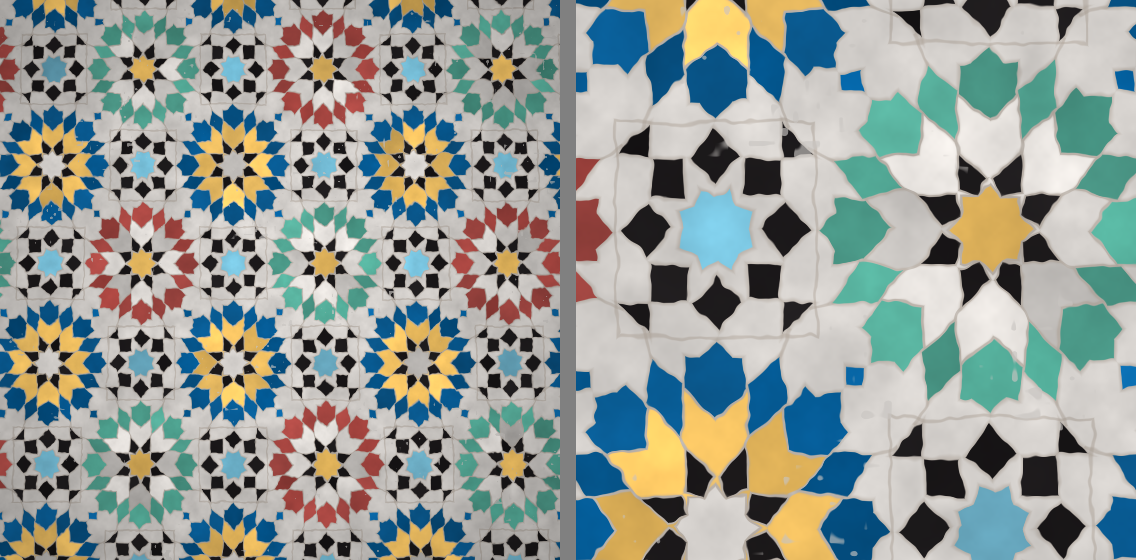
Left, the full canvas; right, a detail of the centre.
This pattern is drawn by a WebGL 2 fragment shader. Its source:

```glsl
#version 300 es
precision highp float;

uniform vec2 u_resolution;
out vec4 fragColor;

const float SECTOR = 0.78539816;
const vec3 WHITE = vec3(0.815, 0.80, 0.785);
const vec3 GROUT = vec3(0.66, 0.62, 0.58);
const vec3 BLACK = vec3(0.10, 0.09, 0.095);
const vec3 BLUE = vec3(0.02, 0.33, 0.54);
const vec3 TEAL = vec3(0.31, 0.63, 0.56);
const vec3 RED = vec3(0.64, 0.27, 0.25);
const vec3 YELLOW = vec3(0.94, 0.75, 0.38);
const vec3 SKY = vec3(0.45, 0.73, 0.83);

float hash(vec2 p) {
    return fract(sin(dot(p, vec2(127.1, 311.7))) * 43758.5453);
}

float noise(vec2 p) {
    vec2 i = floor(p), f = fract(p);
    f = f * f * (3.0 - 2.0 * f);
    return mix(mix(hash(i), hash(i + vec2(1, 0)), f.x),
               mix(hash(i + vec2(0, 1)), hash(i + vec2(1, 1)), f.x), f.y);
}

float fbm(vec2 p) {
    float sum = 0.0, gain = 0.5;
    for (int i = 0; i < 4; i++) {
        sum += gain * noise(p);
        p = p * 2.1 + 7.3;
        gain *= 0.5;
    }
    return sum;
}

// Nearest point of one colour of the checkerboard lattice
vec2 nearestSite(vec2 p, float parity) {
    vec2 k = vec2(p.x + p.y, p.x - p.y);
    k = 2.0 * floor((k - parity) * 0.5 + 0.5) + parity;
    return 0.5 * vec2(k.x + k.y, k.x - k.y);
}

// Eightfold symmetry: x along the sector axis, y across it, z the sector number
vec3 foldEight(vec2 p, float turn) {
    float a = atan(p.y, p.x + 1e-5) / SECTOR - turn;
    float id = floor(a + 0.5);
    a = (a - id) * SECTOR;
    return vec3(length(p) * vec2(cos(a), abs(sin(a))), mod(id, 8.0));
}

float diamond(vec2 p, vec2 halfSize) {
    return (dot(abs(p), 1.0 / halfSize) - 1.0) * halfSize.x * halfSize.y / length(halfSize);
}

float eightStar(vec2 q, float tip) {
    return (q.x + q.y - tip) * 0.7071;
}

float petalPoint(vec2 q) {
    return dot(q - vec2(0.37, 0.0), vec2(-0.777, 0.629));
}

float petal(vec2 q) {
    float body = max(max(q.y - 0.105, petalPoint(q)), q.x - 0.565);
    return min(body, diamond(q - vec2(0.56, 0.0), vec2(0.065)));
}

vec3 glaze(vec3 tint, vec2 site, float part) {
    float h = hash(site * 3.7 + part * 1.31);
    return tint * (0.86 + 0.26 * h) + 0.035 * (hash(site + part * 2.9) - 0.4);
}

// One tile with a soft grout rim
vec3 layTile(vec3 base, vec3 tint, float d, float aa) {
    base = mix(base, GROUT, 0.55 * (1.0 - smoothstep(0.0, 0.014 + aa, d)));
    return mix(base, tint, 1.0 - smoothstep(-aa, aa, d));
}

vec3 seam(vec3 base, float d, float aa) {
    return mix(base, GROUT, 0.5 * (1.0 - smoothstep(0.002, 0.006 + aa, abs(d))));
}

vec3 rosette(vec3 col, vec2 p, vec2 site, float aa) {
    bool isBlue = mod(site.x, 2.0) < 0.5;
    float alternate = mod((site.x - 1.0 + site.y) * 0.5, 2.0);
    vec3 tint = isBlue ? BLUE : (alternate < 0.5 ? TEAL : RED);
    vec3 q = foldEight(p, 0.0), s = foldEight(p, 0.5);

    float rhomb = diamond(s.xy - vec2(0.478, 0.0), vec2(0.137, 0.075));
    float dart = diamond(s.xy - vec2(0.165, 0.0), vec2(s.x < 0.165 ? 0.045 : 0.115, 0.054));
    float star = eightStar(q.xy, 0.148);
    float arm = max(max(0.008 - rhomb, 0.007 - dart), max(0.009 - petalPoint(q.xy), q.x - 0.45));
    arm = max(arm, max(0.008 - star, 0.005 - s.y));

    col = seam(col, max(s.y, abs(s.x - 0.66) - 0.05), aa);
    col = layTile(col, glaze(isBlue ? YELLOW : WHITE * 1.02, site, q.z + 20.0), arm, aa);
    col = layTile(col, glaze(tint, site, s.z + 10.0), rhomb, aa);
    col = layTile(col, glaze(tint, site, q.z), petal(q.xy), aa);
    col = layTile(col, glaze(BLACK, site, s.z + 30.0), dart, aa);
    return layTile(col, glaze(isBlue ? WHITE : YELLOW, site, 40.0), star, aa);
}

vec3 smallStar(vec3 col, vec2 p, vec2 site, float aa) {
    vec3 q = foldEight(p, 0.0), s = foldEight(p, 0.5);
    vec2 a = abs(p);
    float corner = max(max(0.25 - a.x, 0.25 - a.y), (a.x + a.y - 0.605) * 0.7071);
    col = seam(col, max(a.x, a.y) - 0.365, aa);
    col = layTile(col, glaze(BLACK, site, dot(sign(p), vec2(1, 2))), corner, aa);
    col = layTile(col, glaze(BLACK, site, q.z + 10.0), diamond(q.xy - vec2(0.249, 0.0), vec2(0.089)), aa);
    return layTile(col, glaze(SKY, site, 20.0), eightStar(s.xy, 0.148), aa);
}

void main() {
    vec2 uv = gl_FragCoord.xy / u_resolution;

    // Lattice coordinates with a slight lean of the wall
    float row = (0.530 - uv.y) / 0.1764;
    row -= 0.0092 * row * row;
    vec2 p = vec2((uv.x - 0.4167) / (0.1633 + 0.0015 * row), row);
    float aa = 0.8 * fwidth(p.y);

    // Hand-cut edges
    vec2 cut = p + 0.022 * (vec2(noise(p * 9.0), noise(p * 9.0 + 31.0)) - 0.5);
    cut += 0.012 * (vec2(noise(p * 32.0), noise(p * 32.0 + 17.0)) - 0.5);

    vec3 col = WHITE * (0.94 + 0.12 * fbm(p * 3.0));
    vec2 starSite = nearestSite(cut, 0.0), roseSite = nearestSite(cut, 1.0);
    col = smallStar(col, cut - starSite, starSite, aa);
    col = rosette(col, cut - roseSite, roseSite, aa);

    // Little blue squares where four cells meet
    vec2 meet = abs(fract(cut) - 0.5);
    col = layTile(col, glaze(BLUE * 1.15, floor(cut), 5.0), max(meet.x, meet.y) - 0.033, aa);

    // Mottling, chips and darkened corners
    col *= 0.90 + 0.19 * fbm(p * 7.0 + 5.0);
    float chip = smoothstep(0.83, 0.89, noise(p * 24.0 + 3.0) * (0.62 + 0.42 * noise(p * 3.5)));
    col = mix(col, WHITE * 0.93, 0.65 * chip);
    vec2 c = uv - 0.5;
    col *= 1.04 - 0.52 * dot(c, c);
    fragColor = vec4(clamp(col, 0.0, 1.0), 1.0);
}
```
